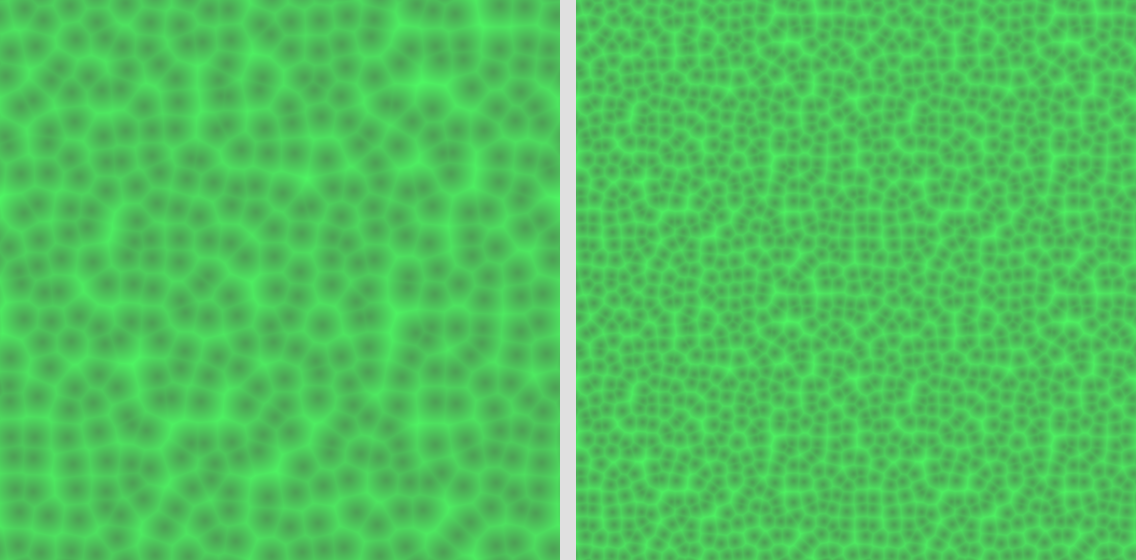
Left: one tile. Right: repeated 2 by 2.
This texture is drawn by a Shadertoy shader. Its source:

```glsl
// Soft green cellular texture: dark round cores that brighten toward cell borders.
// One jittered point per grid cell; the distance to the nearest point sets the
// colour. Grid indices wrap, so the pattern tiles in both directions.

const float CELLS = 20.0;

// Integer hash giving two values in 0..1 for a grid cell
vec2 hashCell(vec2 cell) {
    uvec2 h = uvec2(cell) * uvec2(1597u, 7919u) + uvec2(374u, 911u);
    h = (h.x ^ h.y) * uvec2(73856u, 19349u) + h.yx * 2654u;
    h ^= h >> 15u;
    h = h * 48271u + h.yx * 69621u;
    h ^= h >> 13u;
    h = h * 40503u + h.yx * 30011u;
    h ^= h >> 16u;
    return vec2(h & 65535u) / 65535.0;
}

// Distance to the nearest scattered point, in grid cells
float nearestPoint(vec2 p) {
    vec2 cell = floor(p);
    vec2 local = p - cell;
    float nearestSq = 8.0;
    for (int y = -1; y <= 1; y++) {
        for (int x = -1; x <= 1; x++) {
            vec2 offset = vec2(x, y);
            vec2 jitter = hashCell(mod(cell + offset, CELLS));
            vec2 toPoint = offset + mix(vec2(0.1), vec2(0.9), jitter) - local;
            nearestSq = min(nearestSq, dot(toPoint, toPoint));
        }
    }
    // The small constant rounds the tip of each core
    return sqrt(nearestSq + 0.003);
}

void mainImage(out vec4 fragColor, in vec2 fragCoord) {
    vec2 uv = fragCoord / iResolution.xy;
    float dist = nearestPoint(uv * CELLS);

    // Linear ramp from the dull core to the vivid border
    vec3 coreGreen = vec3(0.303, 0.610, 0.332);
    vec3 borderGreen = vec3(0.303, 0.960, 0.385);
    fragColor = vec4(mix(coreGreen, borderGreen, min(dist, 1.0)), 1.0);
}
```
